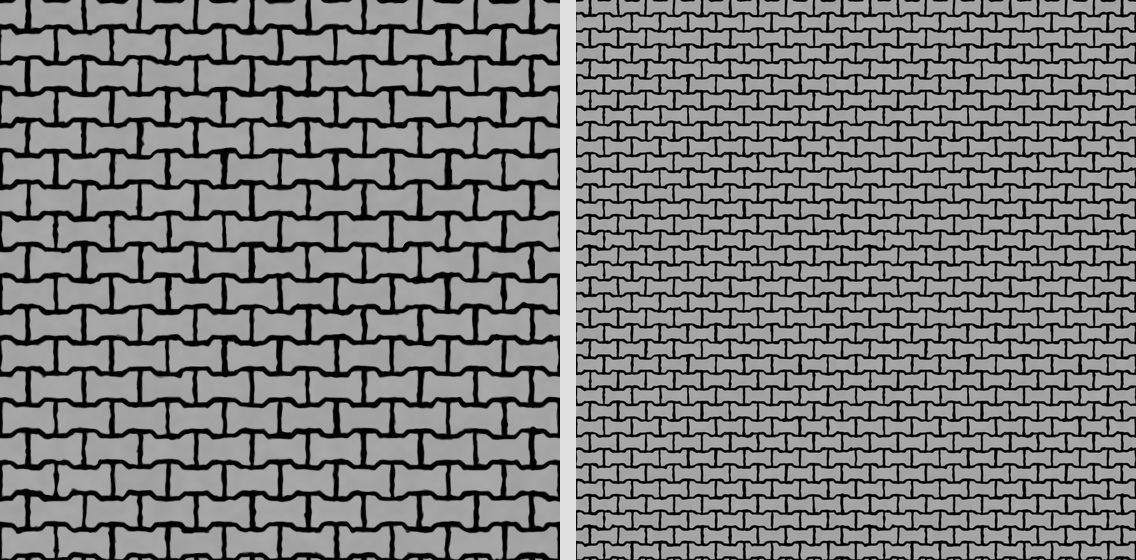
Left, the tile; right, the same tile 2 across and 2 down.
Write a WebGL 2 fragment shader that draws this pattern.

```glsl
#version 300 es
precision highp float;

uniform vec2 u_resolution;
out vec4 outColor;

const vec2 GRID = vec2(10.0, 18.0);    // bricks across, courses up
const float COURSE_SHIFT = 0.0625;     // height of the first bed joint, in courses
const float WAVE_HEIGHT = 0.0046;      // swing of a bed joint about its mean
const float WAVE_RAMP = 0.16;          // share of a brick taken by each slope
const float JOINT_HALF_WIDTH = 0.0043;
const float CORNER_ROUNDING = 0.0035;
const float EDGE_SOFTNESS = 0.0019;
const vec3 STONE = vec3(0.645);
const vec3 JOINT = vec3(0.008);

float hash(vec2 cell, float seed) {
    uvec3 q = uvec3(ivec3(vec3(cell, seed)));
    uint n = q.x * 1597u + q.y * 51749u + q.z * 7919u;
    n = (n ^ (n >> 15)) * 73244475u;
    n = (n ^ (n >> 13)) * 73244475u;
    n ^= n >> 16;
    return float(n & 65535u) / 65535.0;
}

// Value noise that wraps over the unit square.
float noise(vec2 p, vec2 period, float seed) {
    p *= period;
    vec2 i = floor(p), f = p - i;
    f = f * f * (3.0 - 2.0 * f);
    vec2 a = mod(i, period), b = mod(i + 1.0, period);
    return mix(mix(hash(a, seed), hash(vec2(b.x, a.y), seed), f.x),
               mix(hash(vec2(a.x, b.y), seed), hash(b, seed), f.x), f.y);
}

float smoothMin(float a, float b, float radius) {
    float h = max(radius - abs(a - b), 0.0) / radius;
    return min(a, b) - 0.25 * h * h * radius;
}

// Position along a course in bricks; odd courses move by half a brick.
float alongCourse(float x, float course) {
    return x * GRID.x - 0.5 * mod(course, 2.0);
}

// Signed distance to a bed joint that dips below the head joints above it.
float bedDistance(float u, float height) {
    float fromHead = abs(fract(u + 0.5) - 0.5);
    float t = clamp((fromHead - 0.25) / WAVE_RAMP + 0.5, 0.0, 1.0);
    float wave = WAVE_HEIGHT * (2.0 * t * t * (3.0 - 2.0 * t) - 1.0);
    float slope = 12.0 * WAVE_HEIGHT * t * (1.0 - t) * GRID.x / WAVE_RAMP;
    return (height - wave) / sqrt(1.0 + slope * slope);
}

// Distance to the nearest head joint, less its own half width.
float headDistance(float u, float course, float halfWidth) {
    vec2 id = mod(vec2(round(u), course), GRID);
    float shift = (hash(id, 11.0) - 0.5) * 0.0016;
    float width = halfWidth * mix(0.82, 1.14, hash(id, 12.0));
    return abs((u - round(u)) / GRID.x - shift) - width;
}

// Ragged joint edges: slow and fine drift of the position.
vec2 roughen(vec2 p) {
    vec2 coarse = vec2(noise(p, vec2(46.0), 1.0), noise(p, vec2(46.0), 2.0)) - 0.5;
    vec2 fine = vec2(noise(p, vec2(105.0), 3.0), noise(p, vec2(105.0), 4.0)) - 0.5;
    return p + coarse * 0.0024 + fine * 0.0026;
}

// Joint half width with small swellings and rare chipped spots.
float wornHalfWidth(vec2 p) {
    float swell = (noise(p, vec2(70.0), 5.0) - 0.5) * 0.0018;
    float chip = smoothstep(0.8, 1.0, noise(p, vec2(62.0), 6.0)) * 0.0022;
    return JOINT_HALF_WIDTH + swell + chip;
}

vec3 stoneColor(vec2 p, vec2 brick) {
    float tone = (hash(brick, 21.0) - 0.5) * 0.014;
    tone += (noise(p, vec2(38.0, 44.0), 22.0) - 0.5) * 0.024;
    tone += (noise(p, vec2(90.0), 23.0) - 0.5) * 0.014;
    return STONE + tone;
}

void main() {
    vec2 uv = gl_FragCoord.xy / u_resolution;
    vec2 p = roughen(uv);
    float halfWidth = wornHalfWidth(uv);

    // Nearest bed joint, then the course on this side of it
    float level = p.y * GRID.y - COURSE_SHIFT;
    float bed = round(level);
    float bedSide = bedDistance(alongCourse(p.x, bed), (level - bed) / GRID.y);
    float course = bedSide > 0.0 ? bed : bed - 1.0;

    // Bed and head joints with rounded inner corners
    float u = alongCourse(p.x, course);
    float joint = smoothMin(abs(bedSide) - halfWidth,
                            headDistance(u, course, halfWidth), CORNER_ROUNDING);

    // Stone faces and dark joints
    vec3 stone = stoneColor(uv, mod(vec2(floor(u), course), GRID));
    float soft = max(EDGE_SOFTNESS, 0.7 / u_resolution.y);
    outColor = vec4(mix(JOINT, stone, smoothstep(-soft, soft, joint)), 1.0);
}
```
